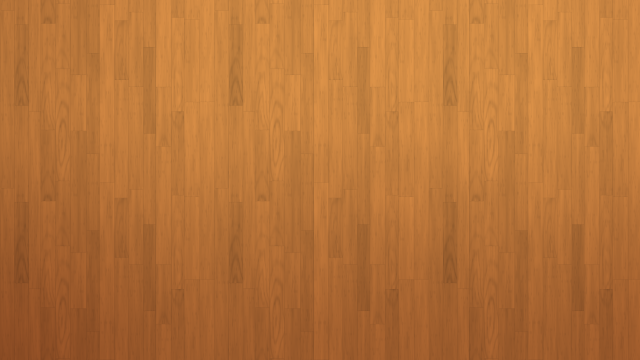
Give the GLSL for this texture, as a WebGL 1 fragment shader.

```glsl
precision highp float;
uniform vec2 u_resolution;

#define TILE vec2(0.595, 0.493)
#define TILE_ORIGIN vec2(0.197, 0.275)
#define PLANKS 15.0
#define WIDTH_JITTER 0.26
#define SEAM_WIDTH 0.0013
#define SEAM_DEPTH 0.10
#define TONE_SPREAD 0.11
#define GRAIN_DEPTH 0.09
#define FIGURE_DEPTH 0.09
#define WEAR_DEPTH 0.05
#define SHADE_COLOR vec3(0.565, 0.315, 0.150)
#define LIGHT_COLOR vec3(0.805, 0.535, 0.265)

float hash(vec2 p) {
  return fract(sin(dot(p, vec2(12.9898, 78.233))) * 43758.5453);
}

float noise(vec2 p) {
  vec2 cell = floor(p);
  vec2 f = fract(p);
  f = f * f * (3.0 - 2.0 * f);
  float low = mix(hash(cell), hash(cell + vec2(1.0, 0.0)), f.x);
  float high = mix(hash(cell + vec2(0.0, 1.0)), hash(cell + 1.0), f.x);
  return mix(low, high, f.y);
}

// Position of a plank edge, the same in every tile
float plankEdge(float index) {
  return index + WIDTH_JITTER * (hash(vec2(mod(index, PLANKS), 3.0)) - 0.5);
}

// Streaks, pores and nested growth rings; x spans the plank, y its length
float woodGrain(vec2 q, float seed) {
  vec2 shift = vec2(seed * 37.0, seed * 91.0);
  float streaks = noise(q * vec2(5.0, 9.0) + shift) - 0.5;
  streaks += 0.6 * (noise(q * vec2(14.0, 28.0) + shift) - 0.5);
  float pores = smoothstep(0.66, 0.95, noise(q * vec2(18.0, 75.0) + shift));

  float bend = noise(q * vec2(2.0, 16.0) + shift) - 0.5;
  float center = TILE.y * hash(vec2(seed, 5.0));
  float radius = length(vec2(q.x + 0.3 * bend, (q.y - center) * 4.0));
  float rings = pow(0.5 + 0.5 * sin(radius * 30.0 + bend * 3.0), 3.0);
  float figured = smoothstep(0.35, 0.75, hash(vec2(seed, 8.0)));
  rings *= figured * (1.0 - smoothstep(0.3, 1.1, radius));

  return GRAIN_DEPTH * (streaks - 0.5 * pores) - FIGURE_DEPTH * rings;
}

// Brightness of the boards before lighting
float boards(vec2 p) {
  vec2 tile = (p - TILE_ORIGIN) / TILE;

  // Plank column
  float across = tile.x * PLANKS;
  float nearest = floor(across + 0.5);
  float column = across < plankEdge(nearest) ? nearest - 1.0 : nearest;
  float left = plankEdge(column);
  float right = plankEdge(column + 1.0);
  float id = mod(column, PLANKS);

  // End joints: one or two per column and tile
  float along = tile.y - hash(vec2(id, 11.0));
  float t = fract(along);
  float split = 0.3 + 0.4 * hash(vec2(id, 17.0));
  float hasSplit = step(0.55, hash(vec2(id, 23.0)));
  float part = hasSplit * step(split, t);
  float seed = hash(vec2(id + 1.0, 29.0 + part));

  // Tone of the board, with a small change from tile to tile
  vec2 repeat = vec2(floor(column / PLANKS), floor(along));
  float tone = TONE_SPREAD * (hash(vec2(seed, 31.0)) - 0.5);
  tone += 0.3 * TONE_SPREAD * (hash(repeat + seed * 7.0) - 0.5);

  vec2 local = vec2((across - left) / (right - left) - 0.5, t * TILE.y);
  float value = 1.0 + tone + woodGrain(local, seed);

  // Seams between planks and at board ends
  float side = min(across - left, right - across) * TILE.x / PLANKS;
  float end = min(t, 1.0 - t);
  end = min(end, mix(1.0, abs(t - split), hasSplit)) * TILE.y;
  float seam = 1.0 - smoothstep(0.0, SEAM_WIDTH, side);
  seam = max(seam, 0.7 * (1.0 - smoothstep(0.0, SEAM_WIDTH, end)));
  return value * (1.0 - SEAM_DEPTH * seam);
}

// Warm light from above, falling off to the bottom and the left
vec3 lighting(vec2 uv) {
  float level = 0.18 + 0.72 * smoothstep(-0.05, 0.8, uv.y);
  level -= 0.28 * (1.0 - smoothstep(0.0, 0.36, uv.x));
  level -= 0.08 * smoothstep(0.85, 1.0, uv.x);
  vec2 glow = (uv - vec2(0.66, 1.0)) * vec2(3.0, 2.2);
  level += 0.12 * exp(-dot(glow, glow));
  return mix(SHADE_COLOR, LIGHT_COLOR, level);
}

void main() {
  // Four samples per pixel smooth the edges
  float value = 0.0;
  for (int i = 0; i < 4; i++) {
    float n = float(i);
    vec2 offset = vec2(mod(n, 2.0), floor(n / 2.0)) * 0.5 - 0.25;
    value += 0.25 * boards((gl_FragCoord.xy + offset) / u_resolution.y);
  }

  // Soft worn patches, strongest right of the center
  vec2 uv = gl_FragCoord.xy / u_resolution;
  vec2 patchOffset = (uv - vec2(0.63, 0.48)) * vec2(5.0, 4.0);
  float wear = 0.3 + 0.7 * exp(-dot(patchOffset, patchOffset));
  value += WEAR_DEPTH * wear * (noise(uv * vec2(22.0, 11.0)) - 0.5);

  gl_FragColor = vec4(lighting(uv) * value, 1.0);
}
```
